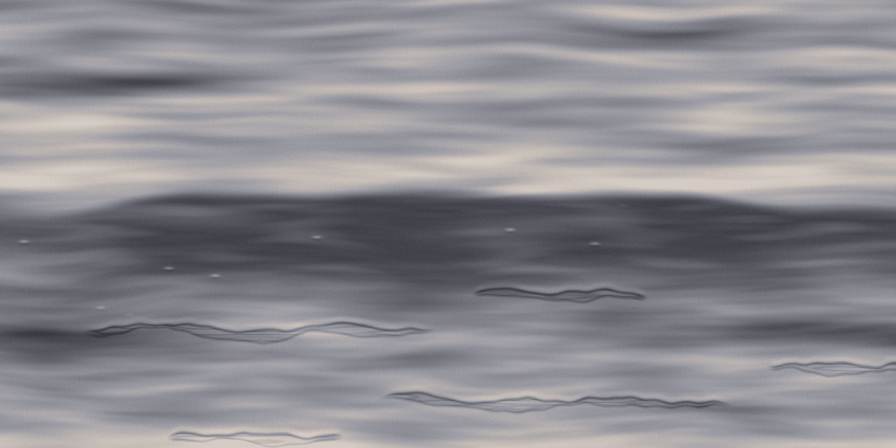
Write a WebGL 2 fragment shader that draws this texture.

```glsl
#version 300 es
precision highp float;
// Calm sea at dusk: one dark swell between blurred far water and sharper near water.
// Stretched gradient noise builds a brightness field, swells and film outlines are
// laid over it, and a cool-to-peach tint turns brightness into colour.

#define FAR_TONE 0.585
#define NEAR_TONE 0.60
#define WAVE_TONE 0.262
#define GLOW 0.17
#define BROAD_CONTRAST 0.24
#define MID_CONTRAST 0.17
#define FINE_CONTRAST 0.07
#define FILM_COUNT 5
#define FILM_DARK 0.17
#define BUBBLE_CELL 0.085
#define GRAIN 0.022

uniform vec2 u_resolution;
out vec4 fragColor;

vec2 hash2(vec2 cell) {
  uvec2 v = uvec2(ivec2(cell)) * 1664525u + 1013904223u;
  v.x += v.y * 1664525u;
  v.y += v.x * 1664525u;
  v ^= v >> 16u;
  v.x += v.y * 1664525u;
  v.y += v.x * 1664525u;
  v ^= v >> 16u;
  return vec2(v >> 8u) / 16777216.0;
}

float corner(vec2 cell, vec2 offset) {
  return dot(hash2(cell) * 2.0 - 1.0, offset);
}

float noise(vec2 p) {
  vec2 i = floor(p), f = p - i;
  vec2 u = f * f * f * (f * (f * 6.0 - 15.0) + 10.0);
  vec2 e = vec2(1.0, 0.0);
  return mix(mix(corner(i, f), corner(i + e, f - e), u.x),
             mix(corner(i + e.yx, f - e.yx), corner(i + 1.0, f - 1.0), u.x), u.y);
}

// Smooth step from a to b that also accepts a > b
float fade(float a, float b, float x) {
  float t = clamp((x - a) / (b - a), 0.0, 1.0);
  return t * t * (3.0 - 2.0 * t);
}

// Soft tilted lens of shade
float lens(vec2 p, vec2 centre, vec2 size, float tilt) {
  vec2 d = p - centre;
  d.y -= tilt * d.x;
  d /= size;
  return exp(-dot(d, d));
}

// Main swell: crisp crest, soft foot
float swell(vec2 p) {
  float crest = 0.572 - 0.06 * fade(0.45, 0.0, p.x) - 0.035 * fade(1.5, 1.8, p.x)
              + 0.014 * noise(vec2(p.x * 3.5, 4.3));
  float foot = 0.36 + 0.08 * fade(0.5, 0.0, p.x) + 0.06 * fade(1.1, 1.9, p.x)
             + 0.05 * noise(vec2(p.x * 3.0, 9.7));
  return fade(crest + 0.009, crest - 0.022, p.y) * fade(foot - 0.07, foot + 0.07, p.y)
       * (0.55 + 0.45 * fade(0.0, 0.35, p.x));
}

// Floating films: thin wavering outlines with darker strands inside
float films(vec2 p, float pixel) {
  float shade = 0.0;
  for (int i = 0; i < FILM_COUNT; i++) {
    float k = float(i);
    float halfLength = mod(k, 2.0) > 0.5 ? 0.40 : 0.20;
    float dx = p.x - mod(1.25 + 1.33 * k, 2.0);
    float taper = 1.0 - dx * dx / (halfLength * halfLength);
    if (taper <= 0.0) continue;
    float mid = 0.34 - 0.08 * k + 0.03 * noise(vec2(p.x * 5.0, k * 3.7))
              + 0.009 * noise(vec2(p.x * 21.0, k * 5.3));
    float thick = 0.014 * sqrt(taper) * (0.65 + 1.3 * noise(vec2(p.x * 9.0, k * 7.1 + 2.5)));
    float dy = p.y - mid;
    float edge = abs(abs(dy) - max(thick, 0.001));
    float inside = fade(pixel, -pixel, abs(dy) - thick);
    float strand = fade(0.16, 0.02, abs(noise(vec2(p.x * 7.0, p.y * 75.0 + k))));
    float ends = fade(0.0, 0.25, taper);
    float line = fade(0.0035 + pixel, 0.0, edge) * (dy > 0.0 ? 1.0 : 0.65);
    shade += ends * (FILM_DARK * line + inside * (0.03 + 0.07 * strand));
    shade -= ends * 0.06 * lens(vec2(0.0, dy), vec2(0.0, thick + 0.010), vec2(1.0, 0.006), 0.0);
  }
  return shade;
}

// Sparse flat bubbles: bright cap over a dark underside
float bubbles(vec2 p) {
  vec2 cell = floor(p / BUBBLE_CELL);
  vec2 rnd = hash2(cell + 71.0);
  vec2 centre = (cell + 0.25 + 0.5 * rnd) * BUBBLE_CELL;
  float present = step(hash2(cell + 19.0).x, mix(0.28, 0.08, fade(0.6, 1.0, p.x)));
  float cap = lens(p, centre, vec2(0.010, 0.0035), 0.0);
  float under = lens(p, centre - vec2(0.0, 0.006), vec2(0.012, 0.003), 0.0);
  return present * (0.20 * cap - 0.05 * under) * fade(0.28, 0.34, p.y) * fade(0.56, 0.50, p.y);
}

void main() {
  vec2 p = gl_FragCoord.xy / u_resolution.y;
  float pixel = 1.0 / u_resolution.y;
  float focus = fade(0.75, 0.35, p.y);

  // Stretched ripples, finer with distance and blurred out of focus
  vec2 q = vec2(p.x, p.y + 0.3 * p.y * p.y);
  q.y += 0.035 * noise(p * vec2(2.2, 4.0) + 3.1) + 0.008 * noise(p * vec2(6.0, 12.0));
  float broad = noise(q * vec2(1.9, 12.0) + 11.3);
  float medium = noise(q * vec2(4.2, 27.0) + 5.7);
  float fine = noise(q * vec2(7.0, 64.0) + 23.1);
  float ripple = BROAD_CONTRAST * broad + MID_CONTRAST * medium
               + FINE_CONTRAST * fine * (0.35 + 0.65 * focus);

  // Base light with warm glow bands
  float far = FAR_TONE + GLOW * lens(p, vec2(1.0, 0.605), vec2(4.0, 0.035), 0.0)
            + 0.085 * lens(p, vec2(1.0, 0.765), vec2(4.0, 0.07), 0.02);
  float near = NEAR_TONE - 0.11 * fade(0.1, 0.4, p.y) + 0.13 * fade(0.05, 0.0, p.y);
  float tone = mix(far, near, fade(0.56, 0.46, p.y)) + ripple;

  // Secondary swells, then the main one with faint sheen
  tone -= 0.24 * lens(p, vec2(0.25, 0.81), vec2(0.36, 0.026), 0.07);
  tone -= 0.15 * lens(p, vec2(1.5, 0.915), vec2(0.15, 0.025), 0.0);
  tone -= 0.15 * lens(p, vec2(0.15, 0.235), vec2(0.42, 0.035), -0.04);
  tone -= 0.14 * lens(p, vec2(1.85, 0.26), vec2(0.32, 0.03), -0.06);
  float sheen = 0.24 * max(broad, 0.0) + 0.22 * max(medium, 0.0) + 0.04 * fine;
  tone = mix(tone, WAVE_TONE + sheen, 0.96 * swell(p));

  tone += bubbles(p) - films(p, pixel);
  tone += GRAIN * noise(p * 190.0);
  tone = clamp(tone, 0.23, 0.80);

  // Cool shadows, peach highlights
  vec3 cool = vec3(-0.005, -0.004, 0.032);
  vec3 peach = vec3(0.032, -0.004, -0.030);
  fragColor = vec4(tone + mix(cool, peach, fade(0.58, 0.77, tone)), 1.0);
}
```
